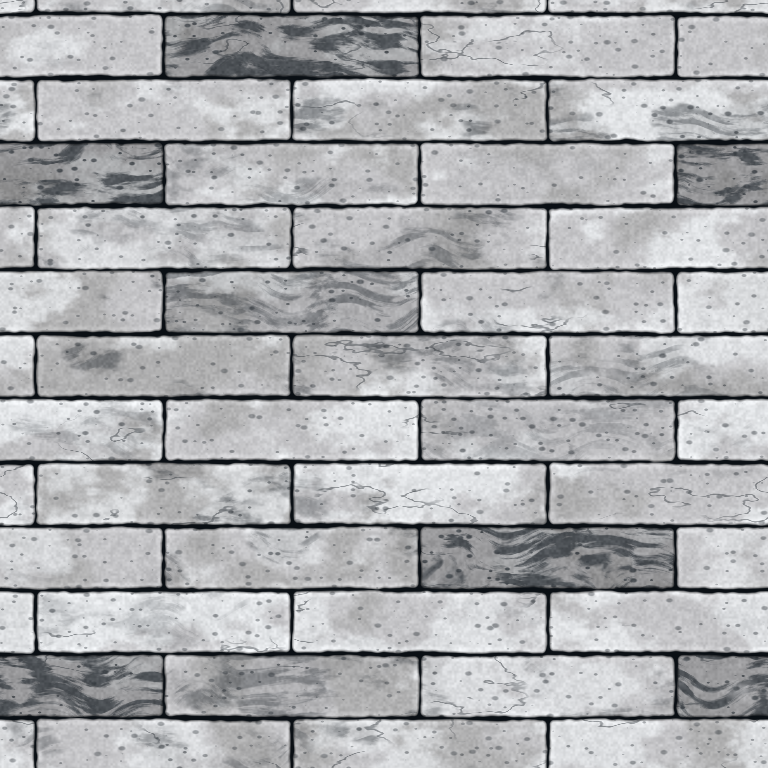
Write a WebGL 2 fragment shader that draws this texture.

```glsl
#version 300 es
precision highp float;
// Pale grey brick wall in running bond: long thin bricks with narrow black joints.
// Each brick is a wobbly rounded box with its own clouds, pits, cracks and grain.
// Noise is local to a brick and seeded by its wrapped index, so the wall tiles.

uniform vec2 u_resolution;
out vec4 fragColor;

const vec2 BRICKS = vec2(3.0, 12.0);        // bricks across, courses up
const vec2 BRICK_SIZE = vec2(4.0, 1.0);     // in course heights
const vec2 HALF_JOINT = vec2(0.024, 0.029);
const float COURSE_SHIFT = 0.78;            // height of the first joint, in courses
const float BOND_SHIFT = 0.14;              // first upright joint, in bricks
const float CORNER = 0.07;
const float EDGE_WOBBLE = 0.05;
const float GRAIN = 0.13;
const vec3 JOINT_COLOR = vec3(0.04, 0.06, 0.08);
const vec3 STAIN_COLOR = vec3(0.25, 0.27, 0.29);
const vec3 DULL_COLOR = vec3(0.66, 0.66, 0.66);
const vec3 BRICK_COLOR = vec3(0.77, 0.77, 0.78);
const vec3 CHALK_COLOR = vec3(0.89, 0.90, 0.91);

float hash(vec2 p) {
    vec3 q = fract(p.xyx * 0.1031);
    q += dot(q, q.yzx + 33.33);
    return fract((q.x + q.y) * q.z);
}

float noise(vec2 p) {
    vec2 i = floor(p), f = fract(p);
    f = f * f * (3.0 - 2.0 * f);
    return mix(mix(hash(i), hash(i + vec2(1, 0)), f.x),
               mix(hash(i + vec2(0, 1)), hash(i + vec2(1, 1)), f.x), f.y);
}

float fbm(vec2 p) {
    float sum = 0.0, gain = 0.5;
    for (int i = 0; i < 5; i++) {
        sum += gain * noise(p);
        p = mat2(1.6, 1.2, -1.2, 1.6) * p + 17.3;
        gain *= 0.5;
    }
    return sum / 0.97;
}

// Cellular dots of random size, mostly tiny
float pits(vec2 p) {
    vec2 cell = floor(p);
    float dots = 0.0;
    for (int y = -1; y <= 1; y++)
    for (int x = -1; x <= 1; x++) {
        vec2 c = cell + vec2(x, y);
        vec2 centre = c + 0.2 + 0.6 * vec2(hash(c + 3.7), hash(c + 9.1));
        float radius = 0.02 + 0.42 * pow(hash(c + 5.3), 6.0);
        float d = length((p - centre) * vec2(0.8, 1.1));
        dots = max(dots, (1.0 - smoothstep(radius * 0.4, radius, d)) * smoothstep(0.05, 0.2, radius));
    }
    return dots;
}

// One heavily stained brick in most even courses, stepping sideways
float stainStrength(vec2 id) {
    float k = id.y * 0.5;
    float column = floor(mod(2.9 - 0.9 * k - 0.017 * k * k, BRICKS.x));
    bool stained = mod(id.y, 2.0) < 0.5 && abs(id.x - column) < 0.5;
    return stained ? clamp(abs(k - 2.3) * 0.8, 0.0, 1.0) : 0.0;
}

float roundedBox(vec2 p, vec2 halfSize, float r) {
    vec2 d = abs(p) - halfSize + r;
    return length(max(d, 0.0)) + min(max(d.x, d.y), 0.0) - r;
}

void main() {
    // Brick index and local position
    vec2 grid = gl_FragCoord.xy / u_resolution * BRICKS;
    grid.y -= COURSE_SHIFT;
    float course = floor(grid.y);
    grid.x -= BOND_SHIFT + 0.5 * (1.0 - mod(course, 2.0));
    vec2 id = mod(floor(grid), BRICKS);
    vec2 p = (fract(grid) - 0.5) * BRICK_SIZE;
    float pixel = BRICKS.y / u_resolution.y;
    vec2 seed = 40.0 + 23.0 * id;
    vec2 q = p + seed;
    float r1 = hash(id + 11.3), r2 = hash(id + 27.9), r3 = hash(id + 51.7);

    // Brick outline, slightly tilted and chipped
    vec2 tilted = p + vec2(0.0, (r1 - 0.5) * 0.012 * p.x);
    float wobble = (noise(q * 2.3) - 0.5) * 0.6 + (noise(q * 9.0) - 0.5) * 0.5;
    float box = roundedBox(tilted, 0.5 * BRICK_SIZE - HALF_JOINT, CORNER) + EDGE_WOBBLE * wobble;

    // Dull and chalky clouds
    float cloud = fbm(q * vec2(0.8, 1.3));
    float rough = fbm(q * vec2(3.0, 4.5) + 7.0);
    float chalk = smoothstep(0.47, 0.64, cloud + 0.30 * (rough - 0.5) + 0.16 * (r2 - 0.5));
    float dull = smoothstep(0.48, 0.68, fbm(q * 0.9 + 61.0) + 0.25 * (r3 - 0.5));
    vec3 color = mix(BRICK_COLOR, DULL_COLOR, 0.75 * dull);
    color = mix(color, CHALK_COLOR, chalk * (0.6 + 0.4 * r2));

    // Swirling scratched stains, faint patches on ordinary bricks
    float strength = stainStrength(id);
    vec2 swirl = q + 0.5 * vec2(noise(q * 1.1 + 5.0), noise(q * 1.3 + 31.0));
    float streak = fbm(swirl * vec2(2.2, 9.0) + 2.0 * cloud);
    float patches = smoothstep(0.56, 0.72, fbm(q * vec2(1.0, 1.6) + 83.0) + 0.08 * r1);
    float stain = max(strength * smoothstep(0.22, 0.48, cloud + 0.2 * strength), 0.55 * patches * r3);
    float scratch = smoothstep(0.44, 0.66, streak);
    color *= 1.0 - 0.22 * stain;
    color = mix(color, STAIN_COLOR, stain * scratch * 0.85);

    // Hairline cracks
    float crackLine = abs(fbm(q * vec2(0.7, 1.9) + 19.0) - 0.5);
    float crack = 1.0 - smoothstep(0.003, 0.012 + 0.2 * pixel, crackLine);
    crack *= smoothstep(0.5, 0.65, noise(q * 1.2 + 47.0)) * step(0.45, r1);
    color = mix(color, STAIN_COLOR, 0.5 * crack);

    // Pits and fine grain
    float pit = pits(q * vec2(7.0, 8.0));
    color = mix(color, STAIN_COLOR, pit * (0.45 + 0.4 * stain));
    color += GRAIN * (0.6 * noise(q * 27.0) + 0.4 * noise(q * 13.0) - 0.5);

    // Pale lip, worn rim, then the joint
    color += 0.05 * smoothstep(-0.11, -0.05, box) * (1.0 - stain);
    color *= 1.0 - 0.35 * smoothstep(-0.035, 0.0, box);
    float joint = smoothstep(-0.6 * pixel, 0.6 * pixel + 0.008, box);
    fragColor = vec4(mix(color, JOINT_COLOR, joint), 1.0);
}
```
